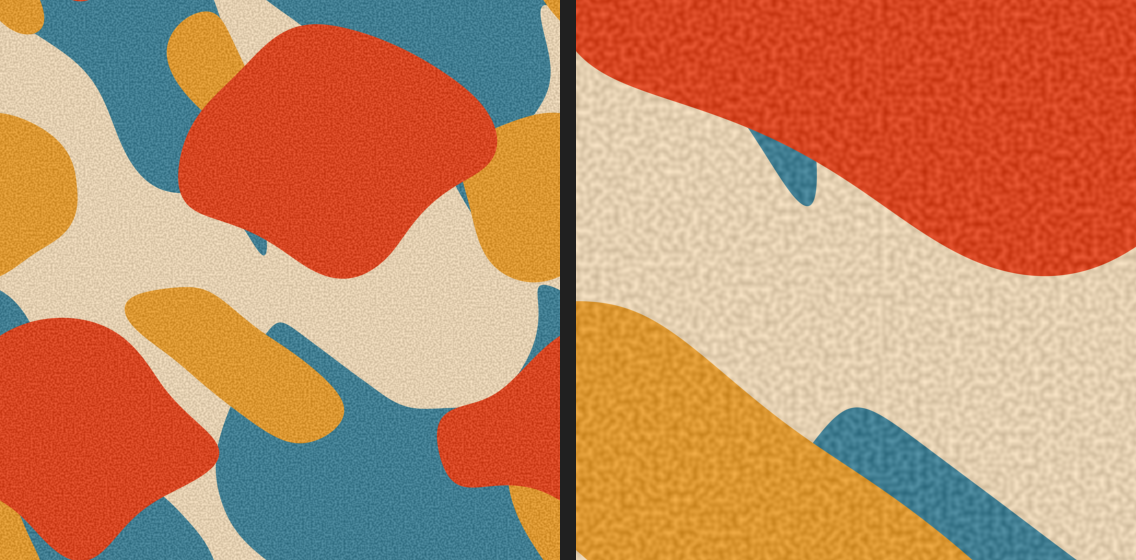
Left, the full canvas; right, a detail of the centre.
A WebGL 1 fragment shader for this pattern:

```glsl
precision highp float;
// Seamless camouflage of large flowing shapes: cream, ochre and red sheets lie
// in turn over a blue ground. Each sheet is a sum of whole-number waves, bent
// and swelled by wrapping gradient noise, then cut at a level; fine grain on top.

uniform vec2 u_resolution;

const vec3 BLUE  = vec3(0.25, 0.49, 0.57);
const vec3 CREAM = vec3(0.89, 0.81, 0.69);
const vec3 OCHRE = vec3(0.86, 0.59, 0.19);
const vec3 RED   = vec3(0.84, 0.27, 0.13);

// Peak position of each sheet, and the cut level that sets its area.
const vec2 CREAM_PEAK = vec2(0.20, 0.50);
const vec2 OCHRE_PEAK = vec2(0.455, 0.36);
const vec2 RED_PEAK   = vec2(0.58, 0.73);
const float CREAM_LEVEL = 0.0;
const float OCHRE_LEVEL = 0.98;
const float RED_LEVEL   = 0.58;
const float RED_STRETCH = 0.8;    // sideways elongation of the red shapes

const float BEND_CELLS   = 3.0;   // noise cells per tile
const float BEND_AMOUNT  = 0.18;
const float SWELL_CELLS  = 2.0;
const float SWELL_AMOUNT = 1.3;
const float GRAIN_CELLS  = 256.0;
const float GRAIN_AMOUNT = 0.13;
const float TAU = 6.2831853;

float hash(vec2 cell, float seed) {
  vec2 c = cell + seed * vec2(17.3, 5.7);
  vec3 q = fract(c.xyx * vec3(0.1031, 0.1030, 0.0973));
  q += dot(q, q.yzx + 33.33);
  return fract((q.x + q.y) * q.z);
}

// Contribution of one lattice corner, wrapped at the tile border.
float corner(vec2 cell, vec2 offset, float cells, float seed) {
  float angle = TAU * hash(mod(cell, cells), seed);
  return dot(vec2(cos(angle), sin(angle)), offset);
}

// Gradient noise that repeats after one tile.
float noise(vec2 uv, float cells, float seed) {
  vec2 p = uv * cells;
  vec2 i = floor(p);
  vec2 f = p - i;
  vec2 s = f * f * f * (f * (f * 6.0 - 15.0) + 10.0);
  vec2 e = vec2(1.0, 0.0);
  float low  = mix(corner(i, f, cells, seed),
                   corner(i + e, f - e, cells, seed), s.x);
  float high = mix(corner(i + e.yx, f - e.yx, cells, seed),
                   corner(i + 1.0, f - 1.0, cells, seed), s.x);
  return mix(low, high, s.y);
}

float wave(vec2 p, float kx, float ky) {
  return cos(TAU * (kx * p.x + ky * p.y));
}

vec2 bend(vec2 uv, float seed) {
  return uv + BEND_AMOUNT * vec2(noise(uv, BEND_CELLS, seed),
                                 noise(uv, BEND_CELLS, seed + 1.0));
}

// Signed fields of the sheets (cream, ochre, red), positive inside.
vec3 sheets(vec2 uv) {
  vec2 c = bend(uv, 1.0) - CREAM_PEAK;
  vec2 o = bend(uv, 4.0) - OCHRE_PEAK;
  vec2 r = bend(uv, 7.0) - RED_PEAK;
  vec3 waves = vec3(
    wave(c, 0.0, 1.0) + wave(c, 2.0, 1.0),
    wave(o, 2.0, 0.0) + wave(o, 1.0, 2.0),
    wave(r, 1.0, 1.0) + wave(r, 1.0, -1.0) + RED_STRETCH * wave(r, 0.0, 2.0));
  vec3 swell = vec3(noise(uv, SWELL_CELLS, 3.0),
                    noise(uv, SWELL_CELLS, 6.0),
                    noise(uv, SWELL_CELLS, 9.0));
  return waves + SWELL_AMOUNT * swell - vec3(CREAM_LEVEL, OCHRE_LEVEL, RED_LEVEL);
}

void main() {
  vec2 uv = gl_FragCoord.xy / u_resolution;
  vec2 texel = 1.0 / u_resolution;

  // Edge coverage from the field's slope across one pixel.
  vec3 field = sheets(uv);
  vec3 dx = sheets(uv + vec2(texel.x, 0.0)) - field;
  vec3 dy = sheets(uv + vec2(0.0, texel.y)) - field;
  vec3 slope = sqrt(dx * dx + dy * dy) + 1e-5;
  vec3 cover = smoothstep(-0.8, 0.8, field / slope);

  // Stack the sheets from the ground up.
  vec3 color = mix(BLUE, CREAM, cover.x);
  color = mix(color, OCHRE, cover.y);
  color = mix(color, RED, cover.z);

  // Fine printed grain.
  color += GRAIN_AMOUNT * noise(uv, GRAIN_CELLS, 12.0);
  gl_FragColor = vec4(clamp(color, 0.0, 1.0), 1.0);
}
```
